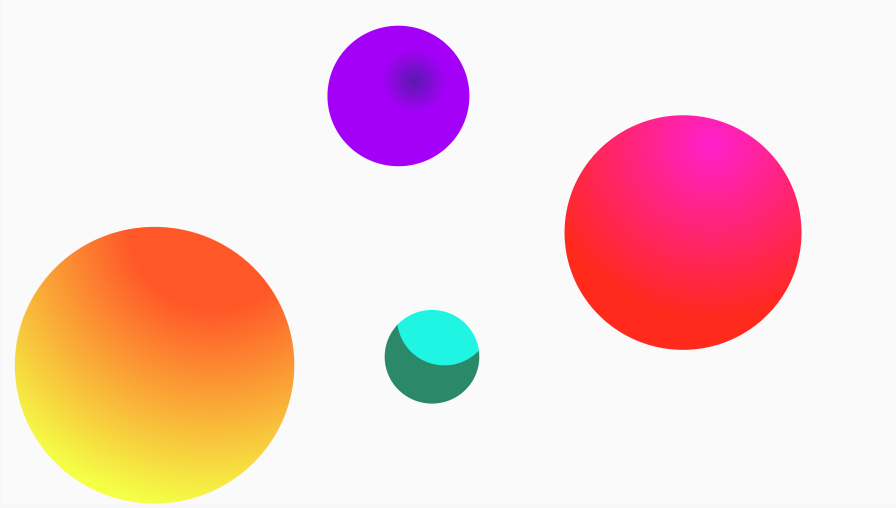
Give the GLSL for this background, as a Shadertoy shader.

```glsl
const float CANVAS_WIDTH = 1.746; // canvas width when its height is 1

const vec3 PAPER      = vec3(0.980);
const vec3 PAPER_EDGE = vec3(0.966);
const vec3 VIOLET     = vec3(0.643, 0.000, 0.969);
const vec3 INDIGO     = vec3(0.350, 0.100, 0.680);
const vec3 MAGENTA    = vec3(1.000, 0.125, 0.800);
const vec3 SCARLET    = vec3(1.000, 0.160, 0.110);
const vec3 ORANGE     = vec3(1.000, 0.340, 0.157);
const vec3 LEMON      = vec3(0.957, 1.000, 0.275);
const vec3 FOREST     = vec3(0.170, 0.535, 0.410);
const vec3 AQUA       = vec3(0.122, 0.960, 0.885);

// Antialiased coverage of a disc
float disc(vec2 p, vec2 center, float radius, float pixel) {
    return clamp(0.5 + (radius - distance(p, center)) / pixel, 0.0, 1.0);
}

// Linear radial blend from inner to outer colour
vec3 radial(vec2 p, vec2 focus, float start, float end, vec3 inner, vec3 outer) {
    float t = clamp((distance(p, focus) - start) / (end - start), 0.0, 1.0);
    return mix(inner, outer, t);
}

// Pale backdrop with a faint rim on the left and bottom
vec3 backdrop(vec2 p, float pixel) {
    float inset = min(p.x - 0.0015, p.y - 0.0065);
    return mix(PAPER_EDGE, PAPER, clamp(0.5 + inset / pixel, 0.0, 1.0));
}

void mainImage(out vec4 fragColor, in vec2 fragCoord) {
    vec2 p = fragCoord / iResolution.xy * vec2(CANVAS_WIDTH, 1.0);
    float pixel = 1.0 / iResolution.y;
    vec3 color = backdrop(p, pixel);

    // Violet disc with a soft dark spot
    vec3 violetFill = radial(p, vec2(0.807, 0.841), 0.0, 0.063, INDIGO, VIOLET);
    color = mix(color, violetFill, disc(p, vec2(0.7764, 0.8111), 0.1383, pixel));

    // Red disc lit from the upper right
    vec3 redFill = radial(p, vec2(1.389, 0.719), 0.0, 0.345, MAGENTA, SCARLET);
    color = mix(color, redFill, disc(p, vec2(1.3310, 0.5422), 0.2309, pixel));

    // Orange disc fading to yellow at the lower left
    vec3 orangeFill = radial(p, vec2(0.418, 0.558), 0.166, 0.560, ORANGE, LEMON);
    color = mix(color, orangeFill, disc(p, vec2(0.3012, 0.2811), 0.2723, pixel));

    // Green disc overlapped by a crisp aqua disc
    float overlap = disc(p, vec2(0.866, 0.373), 0.0922, pixel);
    vec3 greenFill = mix(FOREST, AQUA, overlap);
    color = mix(color, greenFill, disc(p, vec2(0.8418, 0.2977), 0.0922, pixel));

    fragColor = vec4(color, 1.0);
}
```
